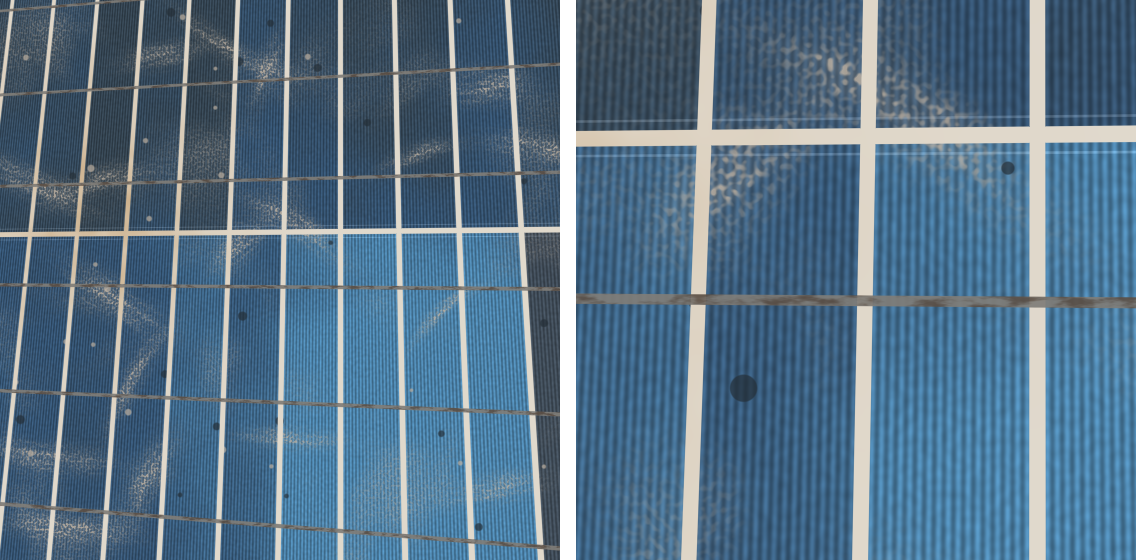
Left, the full canvas; right, a detail of the centre.
Reproduce this texture procedurally as a Shadertoy shader.

```glsl
const vec3 CELL_DARK = vec3(0.20, 0.26, 0.31);
const vec3 CELL_MID = vec3(0.20, 0.32, 0.44);
const vec3 CELL_BRIGHT = vec3(0.29, 0.50, 0.65);
const vec3 CELL_SHADED = vec3(0.24, 0.26, 0.29);
const vec3 GAP_WHITE = vec3(0.88, 0.85, 0.80);
const vec3 GAP_STAIN = vec3(0.78, 0.65, 0.48);
const vec3 BUS_GREY = vec3(0.50, 0.49, 0.47);
const vec3 BUS_RUST = vec3(0.36, 0.31, 0.27);
const vec3 DUST = vec3(0.74, 0.69, 0.63);

vec2 hash2(vec2 p) {
    vec3 q = fract(p.xyx * vec3(0.1031, 0.1030, 0.0973));
    q += dot(q, q.yzx + 33.33);
    return fract((q.xx + q.yz) * q.zy);
}

float cornerSlope(vec2 cell, vec2 corner, vec2 f) {
    float angle = 6.2832 * hash2(cell + corner).x;
    return dot(vec2(cos(angle), sin(angle)), f - corner);
}

float gradientNoise(vec2 p) {
    vec2 c = floor(p), f = fract(p);
    vec2 w = f * f * f * (f * (f * 6.0 - 15.0) + 10.0);
    float low = mix(cornerSlope(c, vec2(0, 0), f), cornerSlope(c, vec2(1, 0), f), w.x);
    float high = mix(cornerSlope(c, vec2(0, 1), f), cornerSlope(c, vec2(1, 1), f), w.x);
    return mix(low, high, w.y);
}

float fbm(vec2 p) {
    float sum = 0.0, amp = 1.0;
    for (int i = 0; i < 4; i++) {
        sum += amp * gradientNoise(p);
        p = mat2(1.6, 1.2, -1.2, 1.6) * p + 7.3;
        amp *= 0.5;
    }
    return sum;
}

// Solves k + growth * k * k = u, so that cells widen steadily
float unstretch(float u, float growth) {
    return (sqrt(max(1.0 + 4.0 * growth * u, 0.0)) - 1.0) / (2.0 * growth);
}

float band(float dist, float halfWidth, float aa) {
    return 1.0 - smoothstep(halfWidth - aa, halfWidth + aa, abs(dist));
}

// Panel grid seen at an angle: x counts columns, y counts rows downward
vec2 panelGrid(vec2 p) {
    float column = unstretch((p.x - 0.608) / (0.1137 - 0.019 * p.y), 0.0167);
    float row = unstretch((0.581 + 0.0091 * p.x - p.y) / (0.176 + 0.0325 * p.x), 0.037);
    return vec2(column, row);
}

vec3 cellColor(vec2 p, vec2 grid) {
    vec2 id = vec2(floor(grid.x), step(0.0, grid.y));
    float glow = exp(-dot(p - vec2(0.73, 0.2), (p - vec2(0.73, 0.2)) * vec2(9.0, 4.5)));
    float light = 0.22 + 0.28 * id.y + 0.5 * glow + 0.12 * (p.x - 0.5);
    light += 0.20 * (hash2(id + 11.0).x - 0.5) + 0.12 * fbm(p * 5.0);
    vec3 color = mix(CELL_DARK, CELL_MID, smoothstep(0.1, 0.5, light));
    color = mix(color, CELL_BRIGHT, smoothstep(0.45, 0.95, light));
    return mix(color, CELL_SHADED, 0.85 * step(3.0, id.x) * id.y);
}

// Fine contact fingers running down each cell
float fingers(float column, float count, float aa) {
    float fade = 1.0 - smoothstep(0.4, 0.9, count * aa);
    return fade * cos(6.2832 * count * column);
}

// Curved, brushed wisps at scattered places
float dustWisps(vec2 p) {
    float sum = 0.0;
    for (int i = 0; i < 18; i++) {
        vec2 seed = vec2(float(i), 4.0);
        vec2 shape = hash2(seed + 31.0);
        float angle = mix(-0.6, 1.3, shape.x);
        vec2 q = p - hash2(seed);
        q = vec2(dot(q, vec2(cos(angle), sin(angle))), dot(q, vec2(-sin(angle), cos(angle))));
        q.y += 3.0 * (shape.y - 0.3) * q.x * q.x;
        vec2 size = mix(vec2(0.04, 0.009), vec2(0.10, 0.028), hash2(seed + 57.0));
        float streak = 0.7 + 0.9 * gradientNoise(q * vec2(18.0, 110.0) + seed);
        sum += exp(-dot(q / size, q / size)) * streak;
    }
    return sum;
}

float dustAmount(vec2 p) {
    float haze = smoothstep(0.0, 0.9, fbm(p * 4.0 + 0.5 * gradientNoise(p * 3.0)));
    float grain = smoothstep(-0.15, 0.45, gradientNoise(p * 230.0));
    return clamp((0.75 * dustWisps(p) + 0.40 * haze) * mix(0.35, 1.3, grain), 0.0, 0.85);
}

// Sparse round flecks, one chance per scatter square
float flecks(vec2 p, float density, float aa) {
    vec2 id = floor(p * density);
    vec2 rnd = hash2(id + 5.0);
    float dist = length(fract(p * density) - mix(vec2(0.2), vec2(0.8), rnd));
    return step(0.86, hash2(id + 71.0).x) * band(dist, 0.04 + 0.05 * rnd.y, density * aa);
}

void mainImage(out vec4 fragColor, in vec2 fragCoord) {
    vec2 p = fragCoord / iResolution.xy;
    float pixel = 1.0 / iResolution.y;
    vec2 grid = panelGrid(p);
    vec2 aa = fwidth(grid) * 0.7;

    // Cells with fingers and printed edge lines
    vec3 color = cellColor(p, grid);
    color *= 1.0 + 0.17 * fingers(grid.x, 18.0, fwidth(grid.x));
    color *= 1.0 + 0.12 * gradientNoise(p * 160.0);
    color += 0.13 * band(abs(grid.y) - 0.055, 0.004, aa.y);

    // Dust and flecks on the glass
    color = mix(color, DUST, dustAmount(p));
    color = mix(color, DUST, 0.7 * flecks(p, 14.0, pixel));
    color = mix(color, CELL_DARK * 0.7, 0.7 * flecks(p + 3.0, 11.0, pixel));

    // White gaps between cells, stained toward the left
    float gap = max(band(grid.x - round(grid.x), 0.046, aa.x), band(grid.y, 0.025, aa.y));
    float stain = exp(-dot(p - vec2(0.17, 0.62), (p - vec2(0.17, 0.62)) * vec2(22.0, 16.0)));
    vec3 gapColor = mix(GAP_WHITE, GAP_STAIN, stain * (0.55 + 0.5 * fbm(p * 12.0)));
    color = mix(color, gapColor, gap);

    // Worn metal bus strips
    float wear = smoothstep(-0.2, 0.5, fbm(p * vec2(45.0, 140.0)));
    float bus = band(fract(grid.y) - 0.5, 0.016, aa.y);
    color = mix(color, mix(BUS_GREY, BUS_RUST, wear), bus * 0.92);

    fragColor = vec4(color, 1.0);
}
```
